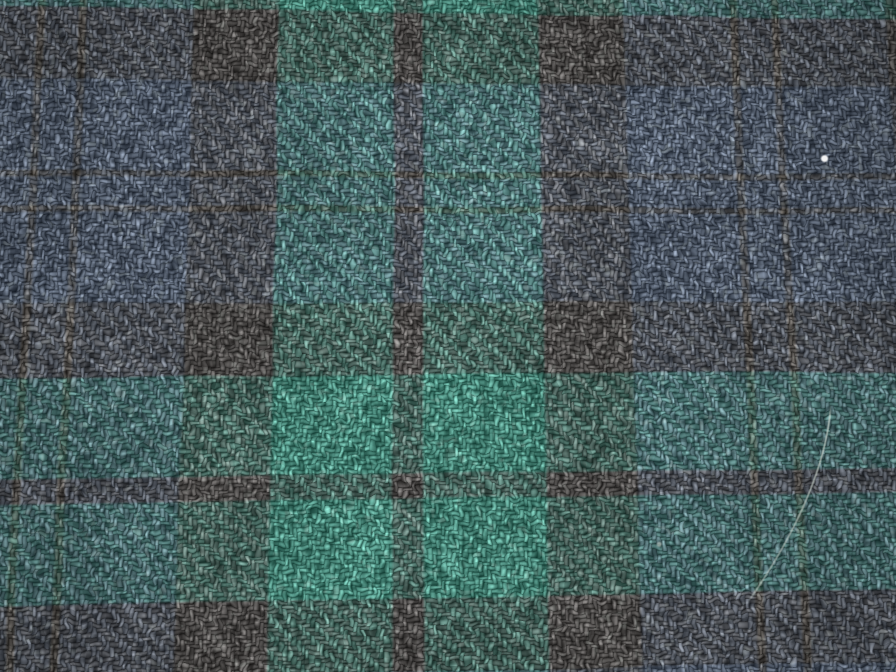
Reproduce this texture procedurally as a Shadertoy shader.

```glsl
// Worn green, navy and black tartan cloth in a coarse twill weave, with lint and a loose hair.

const vec3 GREEN = vec3(0.240, 0.455, 0.408);
const vec3 NAVY  = vec3(0.295, 0.332, 0.388);
const vec3 BLACK = vec3(0.278, 0.270, 0.265);
const vec3 BROWN = vec3(0.300, 0.268, 0.225);
const vec3 LINT  = vec3(0.780, 0.820, 0.790);

const vec2 SETT_CENTER = vec2(0.608, 0.278); // middle of a green band
const vec2 HALF_SETT = vec2(0.538, 0.443);   // green middle to navy middle
const float THREADS = 150.0;                 // threads per canvas height
const int SAMPLES = 3;                       // supersampling per axis

float hash(vec2 p) {
    vec3 q = fract(vec3(p.xyx) * 0.1031);
    q += dot(q, q.yzx + 33.33);
    return fract((q.x + q.y) * q.z);
}

float noise(vec2 p) {
    vec2 i = floor(p), f = fract(p);
    f = f * f * (3.0 - 2.0 * f);
    return mix(mix(hash(i), hash(i + vec2(1, 0)), f.x),
               mix(hash(i + vec2(0, 1)), hash(i + vec2(1, 1)), f.x), f.y);
}

// 1 below the limit, 0 above it, with a soft edge
float below(float d, float limit, float soft) {
    return 1.0 - smoothstep(limit - soft, limit + soft, d);
}

// Thread colour along the mirrored sett; t = 0 is green middle, t = 1 navy middle
vec3 settColor(float t) {
    float d = abs(mod(t + 1.0, 2.0) - 1.0);
    vec3 color = mix(NAVY, BLACK, below(d, 0.62, 0.006));
    color = mix(color, GREEN, below(d, 0.374, 0.006));
    color = mix(color, BLACK, below(d, 0.042, 0.006));
    float guard = below(abs(d - 0.94), 0.011, 0.006);
    return mix(color, BROWN, 0.75 * guard);
}

// Canvas position to sett position, with the slight skew of cloth lying loose
vec2 settCoord(vec2 p) {
    vec2 q = p - SETT_CENTER;
    q.x /= mix(1.045, 0.955, p.y);
    q.y -= (p.x - 0.667) * mix(0.024, -0.016, p.y);
    q += 0.004 * (vec2(noise(p * 7.0), noise(p * 7.0 + 40.0)) - 0.5);
    vec2 t = q / HALF_SETT;
    t.y += 0.016 * t.y * t.y;
    return t;
}

// Two-over-two twill: fuzzy floats of warp and weft, with the threads below showing through
vec3 weave(vec2 t) {
    vec2 g = t * HALF_SETT * THREADS;
    g += 0.9 * (vec2(noise(g * 0.6), noise(g * 0.6 + 71.0)) - 0.5);
    vec2 cell = floor(g), f = fract(g);
    float phase = mod(cell.x + cell.y, 4.0);
    bool warpOnTop = phase < 2.0;

    float across = 2.0 * (warpOnTop ? f.x : f.y) - 1.0;
    float along = warpOnTop ? phase + f.y : phase - 2.0 + f.x;
    along -= 1.0;
    float relief = 1.35 - 0.75 * across * across - 0.30 * along * along;
    relief += warpOnTop ? 0.07 : -0.07;

    vec3 top = settColor(warpOnTop ? t.x : t.y);
    vec3 under = settColor(warpOnTop ? t.y : t.x);
    vec3 color = mix(top, under, 0.40);

    // Light on the fibres is mostly neutral, so raised threads look pale
    float fibre = mix(0.55, 1.45, noise(g * vec2(1.5, 1.2) + 13.0));
    float thread = mix(0.80, 1.20, hash(cell + 200.0));
    float shade = relief * fibre * thread - 1.0;
    color += (0.40 * color + 0.15) * shade;

    float fuzz = smoothstep(0.70, 0.95, noise(g * 0.9 + 90.0));
    return mix(color, LINT, 0.20 * fuzz * clamp(relief, 0.0, 1.0));
}

float speck(vec2 p, vec2 center, float radius) {
    return below(length(p - center), radius, 0.0018);
}

// Curved hair, tapering and fading toward its lower end
float hair(vec2 p) {
    float s = (p.y - 0.097) / 0.304;
    float u = clamp(s, 0.0, 1.0);
    float curveX = 1.108 + 0.128 * (1.0 - pow(1.0 - u, 1.7));
    float slope = 0.716 * pow(1.0 - u, 0.7);
    float d = abs(p.x - curveX) / sqrt(1.0 + slope * slope);
    float ends = smoothstep(0.0, 0.08, s) * (1.0 - smoothstep(0.92, 1.0, s));
    return below(d, 0.0014, 0.0012) * ends * mix(0.45, 0.7, u);
}

vec3 cloth(vec2 p) {
    vec3 color = weave(settCoord(p));
    color *= mix(0.94, 1.06, noise(p * 9.0 + 5.0));
    vec2 fromCenter = p - vec2(0.667, 0.5);
    color *= 1.08 - 0.30 * dot(fromCenter, fromCenter);

    color = mix(color, LINT, hair(p));
    color = mix(color, vec3(0.95), speck(p, vec2(1.227, 0.764), 0.0050));
    color = mix(color, LINT, 0.6 * speck(p, vec2(0.981, 0.190), 0.0035));
    return mix(color, LINT, 0.3 * speck(p, vec2(1.167, 0.922), 0.0045));
}

void mainImage(out vec4 fragColor, in vec2 fragCoord) {
    vec3 sum = vec3(0.0);
    for (int y = 0; y < SAMPLES; y++)
        for (int x = 0; x < SAMPLES; x++) {
            vec2 offset = (vec2(x, y) + 0.5) / float(SAMPLES) - 0.5;
            sum += cloth((fragCoord + offset) / iResolution.y);
        }
    fragColor = vec4(clamp(sum / float(SAMPLES * SAMPLES), 0.0, 1.0), 1.0);
}
```
